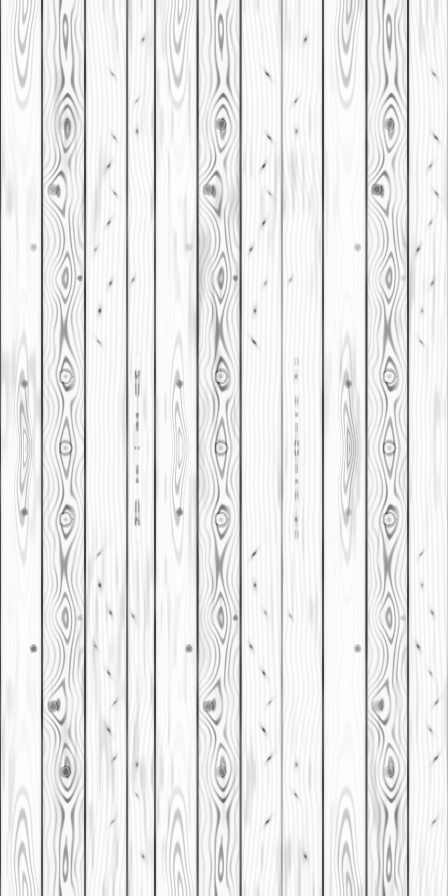
A Shadertoy shader for this texture:

```glsl
#define SEAM_WIDTH 0.0046
#define SEAM_INK 0.60
#define PAPER 0.992
#define HEART_INK 0.34
#define ARCH_INK 0.20
#define PLAIN_INK 0.045
#define FIBRE_INK 0.11
#define KNOT_INK 0.55
#define SPECK_ROWS 15.0
#define SPECK_CHANCE 0.42

const int PLANKS = 11;
const float EDGES[12] = float[12](0.0, 0.094, 0.190, 0.284, 0.346, 0.441,
                                  0.537, 0.629, 0.721, 0.818, 0.911, 1.0);
// Kinds of plank, repeating across the wall
const int ARCHED = 0, KNOTTY = 1, PLAIN = 2, DOTTED = 3;

float hash(vec2 p) {
    vec3 q = fract(p.xyx * 0.1031);
    q += dot(q, q.yzx + 33.33);
    return fract((q.x + q.y) * q.z);
}

float noise(vec2 p) {
    vec2 i = floor(p), f = fract(p);
    f = f * f * (3.0 - 2.0 * f);
    return mix(mix(hash(i), hash(i + vec2(1, 0)), f.x),
               mix(hash(i + vec2(0, 1)), hash(i + vec2(1, 1)), f.x), f.y);
}

float bell(float x) { return exp(-x * x); }

// Place of knot k: x within the plank, height from the middle, radius
vec3 knotPlace(int kind, int k) {
    float n = float(k);
    if (kind == ARCHED) return vec3(0.58 + 0.22 * n, 0.143 + 0.305 * n, 0.0065);
    float x = k == 3 ? 0.25 : k == 2 ? 0.88 : 0.55;
    float radius = k == 2 ? 0.005 : k < 2 ? 0.012 : 0.0095;
    return vec3(x, 0.185 * n - 0.026 * sin(1.75 * n), radius);
}

// Growth rings from a phase, fading to their mean where too fine
float rings(float phase, float w) {
    float wave = abs(fract(phase) - 0.5) * 2.0;
    float line = smoothstep(0.5 - w, 0.8 + w, wave);
    return mix(line, 0.3, smoothstep(0.4, 0.9, w));
}

// Scattered slanted nicks, one at most per row
float specks(vec2 p, float left, float width, float seed, float plank) {
    float row = floor(p.y * SPECK_ROWS);
    vec2 key = vec2(row, seed * 13.0);
    float present = step(hash(key + 3.0), SPECK_CHANCE) * (0.35 + 0.65 * hash(key + plank));
    vec2 d = p - vec2(left + width * mix(0.15, 0.85, hash(key + 7.0)),
                      (row + mix(0.3, 0.7, hash(key + 11.0))) / SPECK_ROWS);
    d.x += d.y * (hash(key + 17.0) - 0.5) * 1.6;
    float tail = 0.2 * bell(length(d / vec2(0.005, 0.014)));
    return present * (0.6 * bell(length(d / vec2(0.0028, 0.0045))) + tail);
}

void mainImage(out vec4 fragColor, in vec2 fragCoord) {
    vec2 uv = fragCoord / iResolution.xy;
    float pixel = 1.0 / iResolution.x;
    // The boards are mirrored about mid height
    vec2 p = vec2(uv.x, abs(uv.y - 0.5) * 2.0);
    float halfSide = step(0.5, uv.y);

    int plank = 0;
    for (int i = 1; i < PLANKS; i++) if (uv.x >= EDGES[i]) plank = i;
    int kind = plank % 4;
    float left = EDGES[plank], width = EDGES[plank + 1] - left;
    float seed = float(kind), id = float(plank);

    // Knots, and the bulge they give to the heart grain
    float knotInk = 0.0, bulge = 0.0, bend = 0.0, clear = 1.0;
    int knots = kind == ARCHED ? 2 : kind == KNOTTY ? 5 : 0;
    for (int k = 0; k < knots; k++) {
        vec3 place = knotPlace(kind, k);
        vec2 d = p - vec2(left + place.x * width, place.y);
        float swell = bell(d.y / 0.055);
        bulge += swell;
        if (k == 3) bend += 0.018 * swell;
        float r = length(d * vec2(1.0, 0.85)) / place.z;
        r += 0.25 * (noise(d * 220.0 + 40.0) - 0.5);
        bool pale = kind == KNOTTY && k < 2;
        float worn = pale ? 1.0 : mix(0.25, 1.0, hash(vec2(id * 5.0 + float(k), halfSide + 2.0)));
        float core = pale ? 0.25 * bell(r / 0.4) : KNOT_INK * (1.0 - smoothstep(0.5, 1.1, r));
        knotInk += worn * (core + 0.3 * bell((r - 1.05) / 0.22));
        clear *= mix(1.0, smoothstep(0.8, 1.2, r), worn);
    }

    // Grain: closed arches, heart with eyes, or plain stripes
    float heart = p.x - left - 0.56 * width;
    heart += bend + 0.010 * (noise(vec2(p.y * 11.0, seed * 9.0)) - 0.5);
    float wobble = noise(vec2(heart * 45.0, p.y * 16.0) + seed * 31.0);
    float phase, strength;
    if (kind == ARCHED) {
        float spread = mix(0.020, 0.030, smoothstep(0.3, 0.7, p.y));
        phase = 4.0 * length(vec2(heart / spread, sin(3.14159 * p.y) / 0.75)) + 0.5 * wobble;
        strength = ARCH_INK * (1.0 - smoothstep(2.5, 5.0, phase)) + 0.02;
    } else if (kind == KNOTTY) {
        phase = sqrt(heart * heart / 0.000144 + 0.2) - 2.0 * bulge + 1.3 * wobble;
        strength = 0.07 + HEART_INK * bell(heart / 0.019) * (0.5 + wobble);
    } else {
        phase = heart / 0.011 + 2.0 * noise(vec2(heart * 12.0, p.y * 4.0 + seed));
        strength = PLAIN_INK;
    }
    float ink = strength * rings(phase, min(fwidth(phase), 1.0)) * clear;

    // Fine fibres and worn patches
    float fibre = noise(vec2(p.x * 130.0, p.y * 11.0 + seed * 7.0));
    float patchy = noise(vec2(p.x * 14.0, uv.y * 9.0) + 5.0);
    ink += FIBRE_INK * smoothstep(0.5, 0.95, fibre) * smoothstep(0.2, 0.8, patchy);
    if (kind == KNOTTY) ink += 0.015 * clear;

    // Nicks, and a broken dotted streak on the narrow boards
    if (kind >= PLAIN) ink += specks(p, left, width, seed, id);
    if (kind == DOTTED) {
        float dash = smoothstep(0.45, 0.8, noise(vec2(p.y * 95.0, id)));
        float across = abs(p.x - left - 0.36 * width) - 0.005 * noise(vec2(p.y * 30.0, 3.0));
        ink += 0.35 * dash * bell(across / 0.0022) * (1.0 - smoothstep(0.17, 0.22, p.y));
    }
    ink += knotInk;

    // Dark seams, fainter beside some boards
    float toLeft = uv.x - left, toRight = width - toLeft;
    int seam = toLeft < toRight ? plank : plank + 1;
    float gap = min(toLeft, toRight);
    float faint = seam == 7 ? 0.45 : seam == PLANKS ? 0.25 : seam % 4 == 3 ? 0.8 : 1.0;
    float wear = faint * mix(0.8, 1.1, noise(vec2(uv.y * 24.0, float(seam) * 5.0)));
    float line = 1.0 - smoothstep(-0.5, 0.5, (gap - 0.5 * SEAM_WIDTH) / pixel);
    ink = mix(ink, SEAM_INK, line * wear) + 0.12 * wear * bell(gap / 0.005);

    fragColor = vec4(vec3(clamp(PAPER - ink, 0.25, 1.0)), 1.0);
}
```
